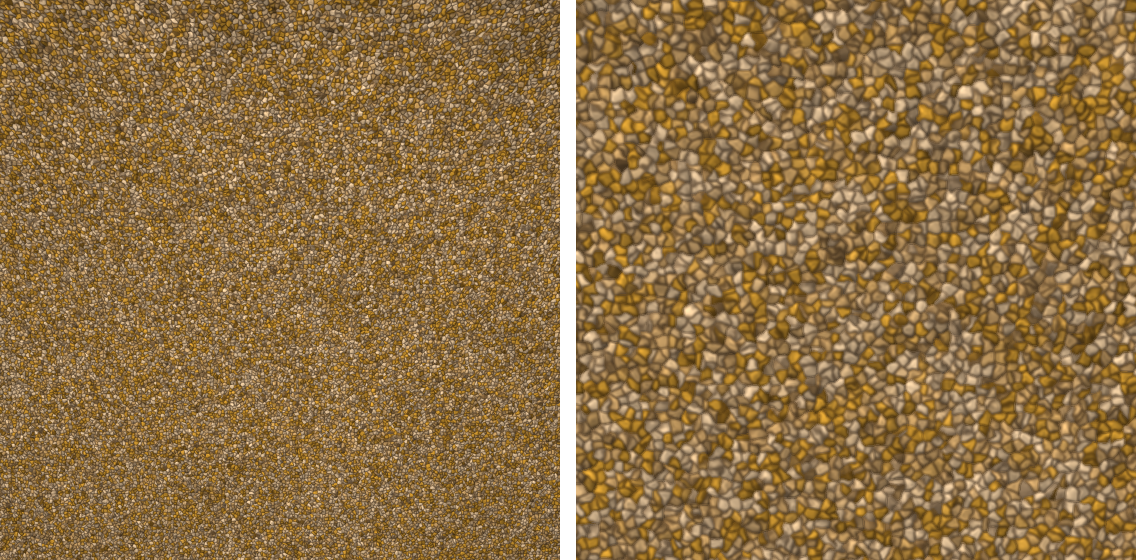
Left: the whole. Right: its middle third, enlarged.
Give the GLSL for this texture, as a three.js fragment shader.

```glsl
// A dense field of tiny gold, tan and pale grains, coarser toward the top.
// Warped Voronoi cells give each grain a colour, a lit side and a brown gap;
// slow noise adds worn blotches, and four samples per point smooth the edges.

varying vec2 vUv;

vec3 hash3(vec2 p) {
  vec3 q = fract(p.xyx * vec3(0.1031, 0.1030, 0.0973));
  q += dot(q, q.yxz + 33.33);
  return fract((q.xxy + q.yzz) * q.zyx);
}

// Three independent channels of smooth noise.
vec3 noise3(vec2 p) {
  vec2 cell = floor(p);
  vec2 f = fract(p);
  f = f * f * (3.0 - 2.0 * f);
  vec3 low = mix(hash3(cell), hash3(cell + vec2(1.0, 0.0)), f.x);
  vec3 high = mix(hash3(cell + vec2(0.0, 1.0)), hash3(cell + 1.0), f.x);
  return mix(low, high, f.y);
}

float fbm(vec2 p) {
  float sum = 0.0;
  float weight = 0.5;
  for (int i = 0; i < 3; i++) {
    sum += weight * noise3(p).x;
    p = p * 2.1 + 17.3;
    weight *= 0.5;
  }
  return sum / 0.875;
}

// Grain space: cell frequency falls smoothly toward the top edge.
vec2 grainSpace(vec2 uv) {
  float y = uv.y;
  float frequency = 186.0 - 10.0 * y - 57.0 * y * y;
  float rows = y * (186.0 - 5.0 * y - 19.0 * y * y);
  return vec2((uv.x - 0.5) * frequency, rows) + 200.0;
}

// Pick one of three yarn colours, then vary its brightness.
vec3 grainColor(vec3 seed, float goldBias) {
  vec3 gold = vec3(0.64, 0.47, 0.15);
  vec3 tanYarn = vec3(0.63, 0.50, 0.32);
  vec3 pale = vec3(0.71, 0.61, 0.48);
  float pick = seed.x - goldBias;
  vec3 color = mix(gold, tanYarn, smoothstep(0.18, 0.42, pick));
  color = mix(color, pale, smoothstep(0.52, 0.80, pick));
  return color * mix(0.84, 1.16, seed.y);
}

vec3 grains(vec2 p, float goldBias) {
  p += 0.55 * (noise3(p * 1.4 + 11.0).xy - 0.5);
  vec2 base = floor(p);
  float nearest = 8.0;
  float second = 8.0;
  vec2 toCenter = vec2(0.0);
  vec2 id = base;

  for (int j = -1; j <= 1; j++) {
    for (int i = -1; i <= 1; i++) {
      vec2 cell = base + vec2(float(i), float(j));
      vec2 offset = cell + hash3(cell).xy - p;
      float d = length(offset);
      if (d < nearest) {
        second = nearest;
        nearest = d;
        toCenter = offset;
        id = cell;
      } else {
        second = min(second, d);
      }
    }
  }

  // Gaps vary in depth so that some neighbours run together.
  vec3 seed = hash3(id + 71.0);
  float body = smoothstep(0.0, 0.55, second - nearest);
  float light = 1.0 + dot(toCenter, vec2(0.14, -0.22));
  float fibre = 0.87 + 0.26 * noise3(p * 3.1 + 41.0).x;
  vec3 gap = vec3(0.60, 0.57, 0.54) + 0.16 * (seed.z - 0.5);
  return grainColor(seed, goldBias) * mix(gap, vec3(1.08), body) * light * fibre;
}

// Broad tone: soft vignette, uneven pile, and blotches near the top.
float broadTone(vec2 uv) {
  vec2 c = uv - vec2(0.5, 0.52);
  float tone = 1.04 - 0.20 * dot(c, c);
  tone += 0.07 * (fbm(uv * vec2(5.0, 8.0) + 3.0) - 0.5);
  float topBand = smoothstep(0.70, 1.0, uv.y);
  tone += 0.32 * topBand * (fbm(uv * vec2(17.0, 24.0) + 9.0) - 0.52);
  return tone - 0.04 * smoothstep(0.88, 1.0, uv.y);
}

void main() {
  float goldBias = 0.10 * (fbm(vUv * 24.0 + 5.0) - 0.5);
  vec3 color = vec3(0.0);

  // Four samples spread over a small footprint.
  for (int j = 0; j < 2; j++) {
    for (int i = 0; i < 2; i++) {
      vec2 shift = (vec2(float(i), float(j)) - 0.5) * 0.0009;
      color += 0.25 * grains(grainSpace(vUv + shift), goldBias);
    }
  }

  color *= broadTone(vUv);
  gl_FragColor = vec4(clamp(color, 0.0, 1.0), 1.0);
}
```
